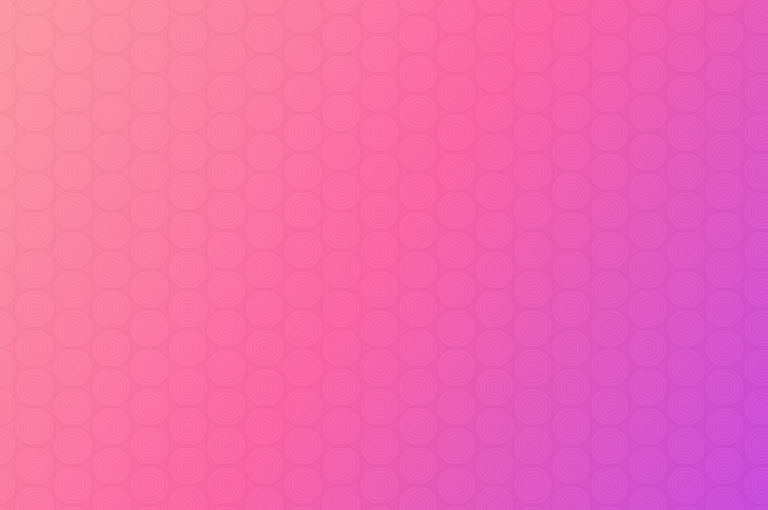
Reproduce this background procedurally as a WebGL 1 fragment shader.

```glsl
precision highp float;
// Faint concentric rings over a diagonal peach, pink and violet gradient.
// Ring medallions sit on a half-dropped lattice, twenty columns by thirteen rows;
// neighbouring rims overlap slightly. Lengths are fractions of the canvas width.

uniform vec2 u_resolution;

const vec3 PEACH  = vec3(0.985, 0.590, 0.635);
const vec3 PINK   = vec3(0.985, 0.390, 0.635);
const vec3 VIOLET = vec3(0.780, 0.288, 0.865);

const vec2 PITCH = vec2(0.0499, 0.05104);        // column and row spacing
const vec2 FIRST_CENTRE = vec2(0.0452, 0.0449);  // measured from the top left
const float RIM_RADIUS = 0.0269;
const float RING_COUNT = 6.0;                    // the outermost is the rim
const float RING_WIDTH = 0.0019;
const float RIM_WIDTH = 0.0015;
const float RING_LIGHT = 0.045;
const float RIM_SHADE = 0.035;

// Three-stop gradient running from corner to corner
vec3 diagonalGradient(vec2 p, vec2 extent) {
  float t = dot(p, extent) / dot(extent, extent);
  vec3 warm = mix(PEACH, PINK, clamp(t * 2.0, 0.0, 1.0));
  return mix(warm, VIOLET, clamp(t * 2.0 - 1.0, 0.0, 1.0));
}

// Antialiased coverage of a line, given the distance to its middle
float stroke(float dist, float width, float pixel) {
  float cover = clamp((0.5 * width - abs(dist)) / pixel + 0.5, 0.0, 1.0);
  return min(cover, width / pixel);
}

// Light inner rings in x, dark rim in y
vec2 medallion(float radius, float pixel) {
  float spacing = RIM_RADIUS / RING_COUNT;
  float ring = min(floor(radius / spacing + 0.5), RING_COUNT - 1.0);
  return vec2(stroke(radius - ring * spacing, RING_WIDTH, pixel),
              stroke(radius - RIM_RADIUS, RIM_WIDTH, pixel));
}

// Sum of the medallions around p, odd columns dropped by half a row
vec2 ringLattice(vec2 p, float pixel) {
  vec2 cell = (p - FIRST_CENTRE) / PITCH;
  vec2 marks = vec2(0.0);
  for (int i = -1; i <= 1; i++) {
    float column = floor(cell.x + 0.5) + float(i);
    float drop = 0.5 * mod(column, 2.0);
    for (int j = -1; j <= 1; j++) {
      float row = floor(cell.y - drop + 0.5) + float(j) + drop;
      vec2 offset = (cell - vec2(column, row)) * PITCH;
      marks += medallion(length(offset), pixel);
    }
  }
  return min(marks, 1.0);
}

void main() {
  float pixel = 1.0 / u_resolution.x;
  vec2 extent = u_resolution * pixel;
  vec2 p = gl_FragCoord.xy * pixel;
  p.y = extent.y - p.y;

  vec3 colour = diagonalGradient(p, extent);
  vec2 marks = ringLattice(p, pixel);
  colour = mix(colour, vec3(1.0), RING_LIGHT * marks.x);
  colour *= 1.0 - RIM_SHADE * marks.y;
  gl_FragColor = vec4(colour, 1.0);
}
```
